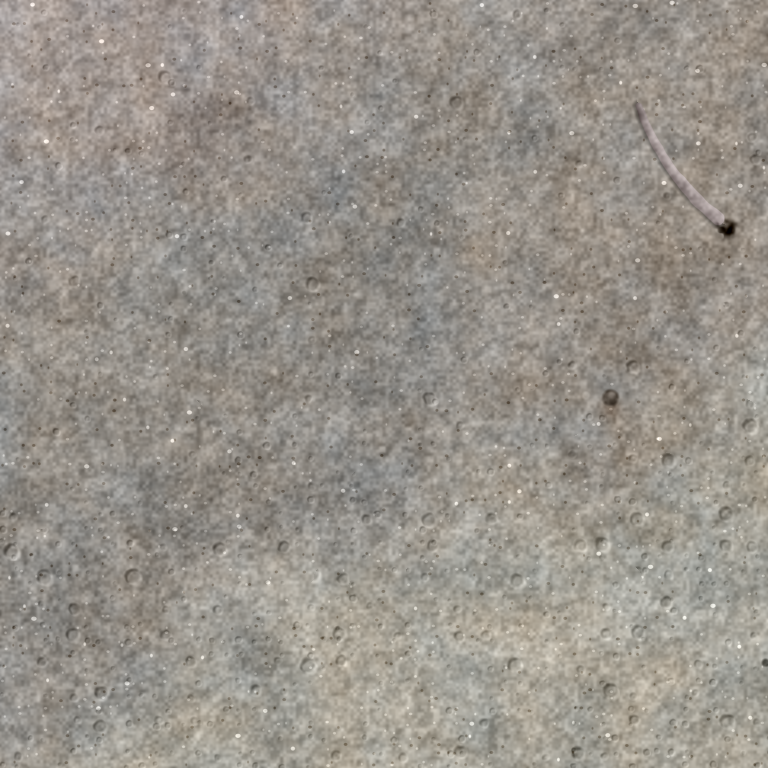
This texture is drawn by a WebGL 2 fragment shader. Its source:

```glsl
#version 300 es
precision highp float;

uniform vec2 u_resolution;
out vec4 fragColor;

// Integer hash giving two values in 0..1
vec2 hash2(vec2 cell, float seed) {
    uvec2 q = uvec2(ivec2(cell) + 4096) * uvec2(1597u, 3571u);
    uint h = (q.x ^ (q.y << 7)) + uint(seed) * 7919u;
    h = (h ^ (h >> 15)) * 739397u;
    h = (h ^ (h >> 13)) * 277803u;
    h ^= h >> 16;
    return vec2(h & 65535u, h >> 16) / 65535.0;
}

// Smooth value noise centred on zero
float noise(vec2 p, float seed) {
    vec2 i = floor(p), f = fract(p);
    f = f * f * (3.0 - 2.0 * f);
    float low = mix(hash2(i, seed).x, hash2(i + vec2(1, 0), seed).x, f.x);
    float high = mix(hash2(i + vec2(0, 1), seed).x, hash2(i + 1.0, seed).x, f.x);
    return mix(low, high, f.y) - 0.5;
}

float fbm(vec2 p, float seed) {
    float sum = 0.0, gain = 1.0;
    for (int i = 0; i < 4; i++) {
        sum += gain * noise(p, seed + float(i));
        p = mat2(1.6, 1.2, -1.2, 1.6) * p;
        gain *= 0.55;
    }
    return sum;
}

float disc(vec2 p, float radius, float soft) {
    return 1.0 - smoothstep(radius - soft, radius + soft, length(p));
}

// Scattered grains, at most one in each cell
float specks(vec2 uv, float cells, float density, float seed, float soft) {
    vec2 p = uv * cells, cell = floor(p);
    vec2 pick = hash2(cell, seed), place = 0.25 + 0.5 * hash2(cell, seed + 1.0);
    vec2 d = (fract(p) - place) * vec2(1.0, 0.7 + 0.6 * pick.y);
    return step(pick.x, density) * disc(d, 0.09 + 0.12 * pick.y, soft * cells);
}

// Shallow hollows: shaded on the upper left, lit on the lower right rim
float pits(vec2 uv, float cells, float density, float seed, float soft) {
    vec2 p = uv * cells, cell = floor(p);
    vec2 pick = hash2(cell, seed), place = 0.35 + 0.3 * hash2(cell, seed + 1.0);
    vec2 d = fract(p) - place;
    d += 0.05 * vec2(noise(p * 5.0, seed), noise(p * 5.0, seed + 2.0));
    float radius = 0.1 + 0.15 * pick.y * pick.y, blur = soft * cells + 0.03;
    float hollow = disc(d, radius, blur);
    float lit = disc(d - vec2(0.4, -0.4) * radius, radius, blur);
    return step(pick.x, density) * (lit * 0.5 - hollow * (1.0 - 0.35 * lit));
}

// Distance, signed side and position along a bent stick
vec3 bentStick(vec2 p, vec2 a, vec2 b, vec2 c) {
    vec3 best = vec3(9.0, 0.0, 0.0);
    vec2 start = a;
    for (int i = 1; i <= 14; i++) {
        float t = float(i) / 14.0;
        vec2 end = mix(mix(a, b, t), mix(b, c, t), t), along = end - start;
        float h = clamp(dot(p - start, along) / dot(along, along), 0.0, 1.0);
        vec2 d = p - start - along * h;
        float side = dot(d, normalize(vec2(-along.y, along.x)));
        if (length(d) < best.x) best = vec3(length(d), side, t + (h - 1.0) / 14.0);
        start = end;
    }
    return best;
}

void main() {
    vec2 uv = gl_FragCoord.xy / u_resolution;
    float soft = 0.8 / min(u_resolution.x, u_resolution.y);

    // Broad stains
    float cloud = fbm(uv * 5.0, 1.0);
    float slope = 0.6 * uv.x - uv.y + 0.2 * cloud;
    float pale = smoothstep(-0.12, 0.22, slope);
    float rosy = smoothstep(0.4, 1.0, -slope);
    float brown = smoothstep(0.45, 1.0, uv.x + 0.2 * cloud) * (1.0 - pale);
    vec3 color = vec3(0.56, 0.543, 0.518);
    color = mix(color, vec3(0.635, 0.598, 0.582), rosy);
    color = mix(color, vec3(0.605, 0.572, 0.535), brown);
    color = mix(color, vec3(0.655, 0.640, 0.597), pale);
    color += 0.045 * cloud + 0.07 * noise(uv * vec2(6.0, 26.0), 8.0) * pale;
    color += vec3(0.03, 0.0, -0.03) * fbm(uv * 16.0, 11.0);

    // Mottling, grain and embossed roughness
    vec2 grit = uv * 150.0;
    float grain = 0.07 * fbm(uv * 20.0, 21.0) + 0.1 * noise(uv * 62.0, 31.0);
    grain += 0.11 * noise(uv * 120.0, 32.0) + 0.13 * noise(uv * 240.0, 33.0);
    grain += 0.07 * (noise(grit, 34.0) - noise(grit + vec2(-0.5, 0.6), 34.0));
    color += grain;

    // Pits thicken toward the bottom, mineral grains lie everywhere
    float worn = 1.0 - smoothstep(0.2, 0.55, uv.y + 0.25 * cloud);
    color += 0.22 * pits(uv, 26.0, 0.04 + 0.3 * worn, 41.0, soft);
    color += 0.2 * pits(uv + 0.37, 55.0, 0.06 + 0.2 * worn, 45.0, soft);
    color -= 0.17 * specks(uv, 85.0, 0.09, 51.0, soft) * vec3(0.9, 1.0, 1.1);
    color += 0.16 * specks(uv + 0.21, 95.0, 0.09, 55.0, soft);
    color += 0.28 * specks(uv + 0.43, 60.0, 0.025, 59.0, soft);

    // Stick with its shadow and frayed end
    vec3 stick = bentStick(uv, vec2(0.832, 0.862), vec2(0.862, 0.775), vec2(0.935, 0.715));
    float thick = mix(0.0045, 0.0085, stick.z) + 0.002 * noise(uv * 90.0, 61.0);
    float shadow = 1.0 - smoothstep(thick, thick + 0.006, stick.x);
    color *= 1.0 - 0.3 * shadow * step(stick.y, 0.0);
    vec3 bark = vec3(0.63, 0.585, 0.58) + 0.13 * clamp(stick.y / thick, -1.0, 0.6);
    bark += 0.8 * grain - 0.12 * smoothstep(0.25, 0.0, stick.z);
    color = mix(color, bark, 1.0 - smoothstep(thick - soft, thick + soft, stick.x));
    float fray = disc(uv - vec2(0.947, 0.703), 0.011, 0.008);
    color -= 0.55 * fray * smoothstep(-0.1, 0.3, noise(uv * 130.0, 65.0));

    // Loose pebbles
    vec2 stone = uv - vec2(0.795, 0.482);
    color -= vec3(0.08, 0.11, 0.13) * disc(stone + vec2(0.0, 0.013), 0.012, 0.012);
    vec3 stoneColor = vec3(0.27, 0.235, 0.2) + 0.16 * disc(stone - vec2(0.001, 0.004), 0.005, 0.003);
    color = mix(color, stoneColor + grain, disc(stone, 0.0105, 0.0015 + soft));
    color += 0.1 * disc(uv - vec2(0.763, 0.485), 0.005, 0.002);
    color -= 0.35 * disc(uv - vec2(0.997, 0.137), 0.005, 0.002);

    fragColor = vec4(clamp(color, 0.0, 1.0), 1.0);
}
```
